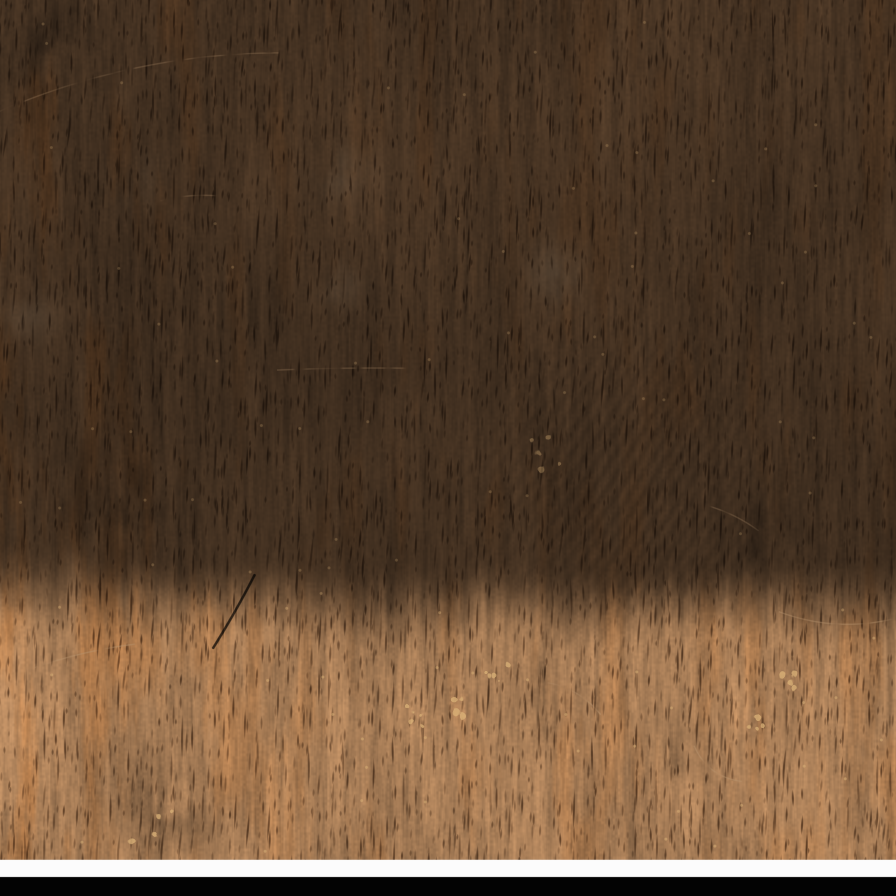
A Shadertoy shader for this texture:

```glsl
// Weathered wooden board: dark upper stain fading into bare tan wood, above a
// white and a black strip. Stretched noise makes grain, jittered cells make
// pores, and curved strokes, soft spots and flecks make the wear.
const vec3 DARK_WOOD = vec3(0.255, 0.186, 0.126);
const vec3 BARE_WOOD = vec3(0.635, 0.475, 0.33);
const vec3 ORANGE_TINT = vec3(1.06, 0.97, 0.84);
const vec3 SCRATCH_COLOR = vec3(0.72, 0.58, 0.43);
const vec3 FLECK_COLOR = vec3(0.86, 0.7, 0.47);
const vec3 HAZE_COLOR = vec3(0.46, 0.4, 0.33);
const float BLACK_TOP = 0.0212, WHITE_TOP = 0.0404;
const float FADE_LOW = 0.265, FADE_HIGH = 0.365;
const float PORE_DEPTH = 0.52;
// Soft spots: centre, radius, strength
const vec4 HAZE[5] = vec4[5](
    vec4(0.625, 0.694, 0.032, 0.28), vec4(0.387, 0.805, 0.03, 0.24),
    vec4(0.378, 0.681, 0.028, 0.2), vec4(0.033, 0.648, 0.03, 0.22),
    vec4(0.15, 0.798, 0.028, 0.2));
const vec4 STAIN[5] = vec4[5](
    vec4(0.05, 0.95, 0.06, 0.28), vec4(0.853, 0.4, 0.045, 0.25),
    vec4(0.13, 0.44, 0.07, 0.25), vec4(0.742, 0.16, 0.03, 0.22),
    vec4(0.19, 0.09, 0.05, 0.25));
// Scratch end points and sideways bends
const vec4 SCRATCH[8] = vec4[8](
    vec4(0, 0.876, 0.31, 0.941), vec4(0.612, 0.238, 0.67, 0.203),
    vec4(0.788, 0.436, 0.846, 0.408), vec4(0.039, 0.255, 0.15, 0.281),
    vec4(0.31, 0.587, 0.456, 0.589), vec4(0.87, 0.317, 1, 0.31),
    vec4(0.18, 0.776, 0.247, 0.781), vec4(0.775, 0.167, 0.827, 0.128));
const float BEND[8] = float[8](0.016, 0.006, 0.003, 0.003, 0.001, -0.01, 0.003, -0.009);
// Fleck clusters: centre, spread
const vec3 CLUSTER[7] = vec3[7](
    vec3(0.514, 0.21, 0.01), vec3(0.553, 0.252, 0.014), vec3(0.465, 0.201, 0.012),
    vec3(0.844, 0.193, 0.01), vec3(0.88, 0.246, 0.014), vec3(0.606, 0.497, 0.022),
    vec3(0.169, 0.085, 0.028));

float hash(vec2 p) {
    vec3 q = fract(p.xyx * 0.1031);
    q += dot(q, q.yzx + 33.33);
    return fract((q.x + q.y) * q.z);
}
float noise(vec2 p) {
    vec2 i = floor(p), f = fract(p);
    f *= f * (3.0 - 2.0 * f);
    return mix(mix(hash(i), hash(i + vec2(1, 0)), f.x),
               mix(hash(i + vec2(0, 1)), hash(i + 1.0), f.x), f.y);
}
float fbm(vec2 p) {
    float sum = 0.0, amp = 0.5;
    for (int i = 0; i < 5; i++, amp *= 0.5, p = p * 2.03 + 17.1) sum += amp * noise(p);
    return sum;
}
float disc(float d, float radius, float px) {
    return 1.0 - smoothstep(radius - px, radius + px, d);
}
// Tapered upright slits, one at most in each shifted cell
float pores(vec2 p, vec2 cells, float density, float px) {
    p.x += 0.004 * noise(p * vec2(8, 22) + cells);
    vec2 g = p * cells;
    g.y += 9.0 * hash(vec2(floor(g.x), cells.x));
    vec2 id = floor(g) + cells, f = fract(g);
    float len = mix(0.35, 0.95, hash(id + 5.7));
    float taper = max(0.0, 1.0 - pow(abs(f.y - 0.5) * 2.0 / len, 2.0));
    float center = mix(0.3, 0.7, hash(id + 11.3)) + 0.15 * (f.y - 0.5);
    float slit = disc(abs(f.x - center) / cells.x, 0.0011 * taper, px);
    return step(hash(id), density) * taper * slit * mix(0.4, 1.0, hash(id + 3.1));
}
float stroke(vec2 p, vec4 ends, float bend, float width, float px) {
    vec2 ab = ends.zw - ends.xy, side = normalize(vec2(-ab.y, ab.x));
    float t = clamp(dot(p - ends.xy, ab) / dot(ab, ab), 0.0, 1.0);
    return disc(length(p - ends.xy - ab * t - side * bend * 4.0 * t * (1.0 - t)), width, px);
}
float spot(vec2 p, vec4 s) {
    vec2 d = (p - s.xy) / s.z;
    return s.w * exp(-dot(d, d));
}

void mainImage(out vec4 fragColor, in vec2 fragCoord) {
    vec2 uv = fragCoord / iResolution.xy;
    float px = 0.8 / iResolution.y;
    // Stain edge and base tone
    float broad = fbm(uv * vec2(7, 5)) - 0.48;
    float edge = uv.y - 0.05 * broad - 0.07 * pow(abs(uv.x - 0.52), 2.0);
    edge += 0.012 * (noise(uv * vec2(110, 9)) - 0.5);
    float bare = 1.0 - smoothstep(FADE_LOW, FADE_HIGH, edge);
    vec3 col = mix(DARK_WOOD, BARE_WOOD, bare);
    col *= 1.0 + (1.0 - bare) * (0.13 * smoothstep(0.5, 1.0, uv.y) - 0.03);
    // Long grain, blotches and warm streaks
    float grain = fbm(uv * vec2(150, 9)) - 0.48;
    float fine = noise(uv * vec2(420, 55)) - 0.5, grit = noise(uv * 330.0) - 0.5;
    col *= 1.0 + 0.42 * grain + 0.12 * fine + 0.09 * grit + 0.35 * broad;
    float warm = smoothstep(0.45, 0.75, fbm(uv * vec2(38, 7) + 4.0));
    col *= mix(vec3(1), ORANGE_TINT, warm * (1.0 - 0.5 * smoothstep(0.0, 0.3, uv.x)));
    // Slanted ripple figure
    float wave = sin(480.0 * dot(uv, vec2(0.83, -0.56)) + 7.0 * noise(uv * 9.0));
    col *= 1.0 + wave * spot(uv, vec4(0.7, 0.47, 0.16, 0.07));
    // Pale and dark soft spots
    float mottle = smoothstep(0.2, 0.7, fbm(uv * vec2(45, 28)));
    for (int i = 0; i < 5; i++) {
        col = mix(col, HAZE_COLOR, mottle * spot(uv, HAZE[i]));
        col *= 1.0 - mottle * spot(uv, STAIN[i]);
    }
    float slits = max(pores(uv, vec2(85, 17), 0.42, px), pores(uv, vec2(130, 29), 0.38, px));
    slits = max(slits, 0.7 * pores(uv, vec2(190, 48), 0.3, px));
    col *= 1.0 - PORE_DEPTH * slits * vec3(0.9, 1, 1.1);
    // Worn pale scratches and one dark gash
    float wear = 0.45 * smoothstep(0.15, 0.7, noise(uv * 90.0)) * mix(0.55, 1.0, bare);
    for (int i = 0; i < 8; i++)
        col = mix(col, SCRATCH_COLOR, wear * stroke(uv, SCRATCH[i], BEND[i], 0.0008, px));
    col *= 1.0 - 0.7 * stroke(uv, vec4(0.284, 0.358, 0.238, 0.277), 0.001, 0.0014, px);
    // Chipped clusters and sparse loose flecks
    vec2 cell = floor(uv * 26.0);
    vec2 loose = (cell + 0.2 + 0.6 * vec2(hash(cell + 9.0), hash(cell + 19.0))) / 26.0;
    float chips = step(hash(cell + 29.0), 0.13) * 0.7 * disc(length(uv - loose), 0.0016, px);
    float rough = 0.003 * (noise(uv * 260.0) - 0.5);
    for (int i = 0; i < 35; i++) {
        vec2 k = vec2(i, i * 3);
        vec2 offset = vec2(hash(k + 1.0), hash(k + 2.0)) * 2.0 - 1.0;
        vec2 d = uv - CLUSTER[i / 5].xy - offset * CLUSTER[i / 5].z;
        chips = max(chips, disc(length(d) + rough, mix(0.0015, 0.0042, hash(k + 3.0)), px));
    }
    col = mix(col, FLECK_COLOR, chips * mix(0.35, 0.75, bare));
    // Flat strips along the bottom
    col = mix(col, vec3(0.99), disc(uv.y, WHITE_TOP, px));
    col = mix(col, vec3(0.01), disc(uv.y, BLACK_TOP, px));
    fragColor = vec4(clamp(col, 0.0, 1.0), 1);
}
```
